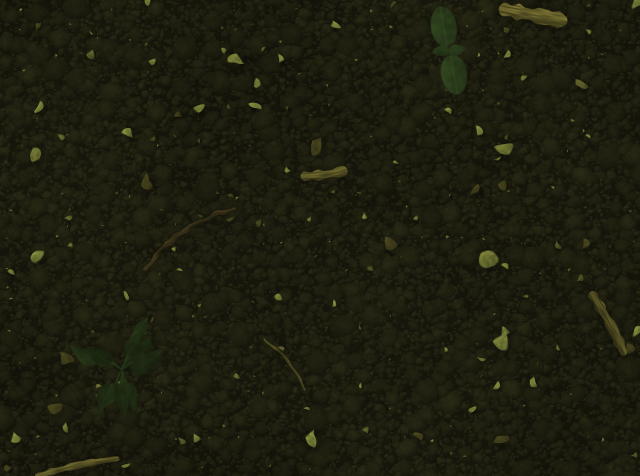
A Shadertoy shader for this texture:

```glsl
// Dark garden soil from above: crumbs, pale stone chips, straw, a sprout and a weed.
// Crumbs are scattered domes on several grids, blended by height; everything else
// is painted over them with soft distances.

#define SOIL_DARK 0.081
#define SOIL_RANGE 0.058
#define SOIL_TINT vec3(1.0, 1.01, 0.51)
#define CRUMB_SIZE 0.052
#define CHIP_PALE vec3(0.52, 0.55, 0.24)
#define CHIP_TAN vec3(0.29, 0.28, 0.12)
#define STRAW vec3(0.34, 0.32, 0.14)
#define TWIG vec3(0.20, 0.175, 0.085)
#define SPROUT vec3(0.18, 0.255, 0.115)
#define WEED vec3(0.125, 0.175, 0.075)
#define SOFTNESS 0.0018

// Integer hash: three values in 0..1 per cell and seed
vec3 hash3(vec2 cell, int seed) {
  uvec3 v = uvec3(ivec3(ivec2(cell) + 512, seed));
  v = v * 1664525u + 1013904223u;
  v.x += v.y * v.z; v.y += v.z * v.x; v.z += v.x * v.y;
  v ^= v >> 16u;
  v.x += v.y * v.z; v.y += v.z * v.x; v.z += v.x * v.y;
  return vec3(v >> 8u) / 16777216.0;
}

float noise(vec2 p, int seed) {
  vec2 i = floor(p), f = fract(p);
  f = f * f * (3.0 - 2.0 * f);
  float low = mix(hash3(i, seed).x, hash3(i + vec2(1, 0), seed).x, f.x);
  float high = mix(hash3(i + vec2(0, 1), seed).x, hash3(i + 1.0, seed).x, f.x);
  return mix(low, high, f.y);
}

vec2 warp(vec2 p, float scale) {
  return p + 0.0075 * (vec2(noise(p * scale, 1), noise(p * scale, 2)) - 0.5);
}

vec2 rotate(vec2 p, float a) {
  return vec2(cos(a) * p.x + sin(a) * p.y, cos(a) * p.y - sin(a) * p.x);
}

vec3 paint(vec3 col, vec3 ink, float d) {
  float edge = max(SOFTNESS, 0.8 / iResolution.y);
  return mix(ink, col, smoothstep(-edge, edge, d));
}

// Soil: lit domes of falling size, the highest one winning softly
vec3 soil(vec2 p) {
  vec2 w = warp(p, 75.0);
  float sum = SOIL_DARK, weight = 1.0, size = CRUMB_SIZE;
  for (int layer = 0; layer < 4; layer++, size *= 0.62) {
    vec2 g = w / size + float(layer) * 7.3;
    for (int k = 0; k < 9; k++) {
      vec2 c = floor(g) + vec2(k % 3 - 1, k / 3 - 1);
      vec3 place = hash3(c, 10 + layer), look = hash3(c, 20 + layer);
      float radius = mix(0.24, 0.58, look.x * look.x);
      vec2 q = (g - c - place.xy) * vec2(1.0, 0.9 + 0.4 * look.z) / radius;
      float dome = max(0.0, 1.0 - dot(q, q));
      float lit = clamp(0.12 + 0.62 * dome + dot(q, vec2(-0.18, 0.3)), 0.0, 1.0);
      float tone = SOIL_DARK + lit * (SOIL_RANGE + 0.034 * pow(look.y, 3.0));
      float height = radius * size * dome + 0.006 * place.z * smoothstep(0.0, 0.3, dome);
      float share = exp(800.0 * height) - 1.0;
      sum += share * tone;
      weight += share;
    }
  }
  float grain = 0.018 * noise(p * 5.0, 3) + 0.02 * noise(p * 190.0, 4) - 0.019;
  return (sum / weight + grain) * SOIL_TINT;
}

// Stone chips: one cut, rotated oval in some cells of a grid
vec3 chips(vec3 col, vec2 p, float size, float chance, vec2 radii, int seed) {
  vec2 g = p / size, cell = floor(g);
  vec3 place = hash3(cell, seed), look = hash3(cell, seed + 1), form = hash3(cell, seed + 2);
  if (place.z > chance) return col;
  float radius = mix(radii.x, radii.y, look.x * look.x);
  vec2 q = (fract(g) - 0.25 - 0.5 * place.xy) * size / radius;
  vec2 r = rotate(q, look.y * 6.3);
  r.y += 0.25 * r.x * r.x;
  float d = length(r * vec2(1.0, mix(1.2, 2.3, form.x))) - 1.0;
  d = max(d, dot(r, vec2(0.8, 0.6)) - mix(0.3, 0.8, form.y));
  col *= 1.0 - 0.22 * smoothstep(1.3, 0.7, length(q - vec2(0.25, -0.3)));
  vec3 ink = mix(CHIP_PALE, CHIP_TAN, smoothstep(0.35, 0.85, form.z));
  ink *= 0.75 + 0.2 * dot(q, vec2(-0.5, 0.6)) + 0.22 * noise(p * 160.0, seed);
  return paint(col, ink, d * radius * 0.7);
}

// Straw, twig or stem: a bowed bar with fibres and a soft shadow
vec3 stalk(vec3 col, vec2 p, vec2 a, vec2 b, float radius, float bow, vec3 ink) {
  float len = length(b - a);
  vec2 dir = (b - a) / len, q = p - a;
  float along = dot(q, dir), t = clamp(along / len, 0.0, 1.0);
  float across = dot(q, vec2(-dir.y, dir.x)) - bow * 4.0 * t * (1.0 - t);
  float ragged = radius * (0.72 + 0.5 * noise(vec2(along * 70.0, 0.0), 60));
  float d = length(vec2(along - t * len, across)) - ragged;
  float fibre = noise(vec2(along * 45.0, across * 330.0), 61);
  col *= 1.0 - 0.22 * smoothstep(1.5, -0.5, d / radius);
  return paint(col, ink * (0.7 + 0.55 * fibre + 0.15 * across / radius), d);
}

// Leaf: tapered oval with a paler midrib
vec3 leaf(vec3 col, vec2 p, vec2 centre, vec2 size, float angle, float taper, vec3 ink) {
  vec2 q = rotate(p - centre, angle) / size;
  q.y /= 1.0 - taper * clamp(q.x, -1.0, 1.0);
  float rib = smoothstep(0.14, 0.0, abs(q.y));
  ink *= 0.8 + 0.14 * rib + 0.1 * q.y + 0.2 * noise(p * 90.0, 70);
  return paint(col, ink, (length(q) - 1.0) * size.y);
}

void mainImage(out vec4 fragColor, in vec2 fragCoord) {
  vec2 p = fragCoord / iResolution.y, rough = warp(p, 55.0);
  vec3 col = soil(p);

  // Specks, chips and larger stones
  col = chips(col, p, 0.032, 0.13, vec2(0.0015, 0.004), 30);
  col = chips(col, rough, 0.057, 0.2, vec2(0.005, 0.013), 35);
  col = chips(col, rough, 0.19, 0.24, vec2(0.016, 0.027), 40);

  // Straw, a curved twig and a thin root
  col = stalk(col, p, vec2(1.06, 0.98), vec2(1.18, 0.957), 0.015, 0.0, STRAW * 1.1);
  col = stalk(col, p, vec2(0.64, 0.63), vec2(0.72, 0.64), 0.01, -0.002, STRAW);
  col = stalk(col, p, vec2(1.245, 0.38), vec2(1.31, 0.26), 0.01, 0.003, STRAW * 0.85);
  col = stalk(col, p, vec2(0.08, 0.0), vec2(0.245, 0.036), 0.007, 0.004, STRAW);
  col = stalk(col, rough, vec2(0.306, 0.437), vec2(0.49, 0.563), 0.0045, 0.018, TWIG);
  col = stalk(col, rough, vec2(0.555, 0.288), vec2(0.64, 0.18), 0.003, 0.011, STRAW * 0.8);

  // Wilted weed: hashed leaves on stems around one root
  vec2 root = vec2(0.255, 0.225);
  for (int i = 0; i < 9; i++) {
    vec3 h = hash3(vec2(i, 3), 50);
    float angle = float(i) * 2.4 + h.x;
    vec2 tip = root + mix(0.045, 0.095, h.y) * vec2(cos(angle), sin(angle));
    col = stalk(col, rough, root, tip, 0.003, 0.012 * (h.z - 0.5), WEED);
    vec2 size = mix(vec2(0.025, 0.01), vec2(0.042, 0.018), h.zx);
    col = leaf(col, rough, tip, size, angle + h.z - 0.5, 0.55, WEED * (0.85 + 0.35 * h.y));
  }

  // Sprout: two seed leaves and a small pair between them
  for (float s = -1.0; s < 2.0; s += 2.0) {
    vec2 heart = vec2(0.943, 0.894);
    col = leaf(col, p, heart + s * vec2(-0.011, 0.051), vec2(0.042, 0.027), 1.75, 0.08 * s, SPROUT);
    col = leaf(col, p, heart + s * vec2(0.017, 0.001), vec2(0.018, 0.011), 0.15, 0.4 * s, SPROUT * 0.9);
  }
  fragColor = vec4(col, 1.0);
}
```
